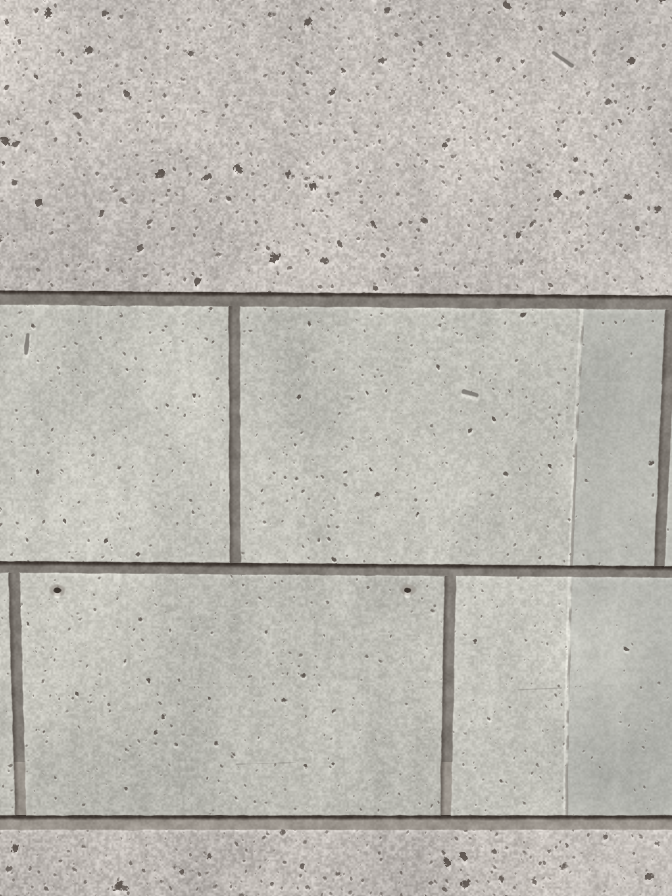
Write a WebGL 2 fragment shader that draws this texture.

```glsl
#version 300 es
precision highp float;
uniform vec2 u_resolution;
out vec4 outColor;

#define FACE vec3(.765, .752, .73)
#define SMOOTH_FACE vec3(.705, .70, .685)
#define GROOVE vec3(.51, .49, .465)
#define SHADOW vec3(.24, .21, .19)
#define BLOCK_LENGTH .4805
#define COURSE_SHIFT .2425
#define SIDE_HALF_WIDTH .0063
#define GRAIN .15
#define PORE_DARKNESS .8

float hash(vec2 p) {
  vec3 q = fract(p.xyx * vec3(.1031, .1030, .0973));
  q += dot(q, q.yzx + 33.33);
  return fract((q.x + q.y) * q.z);
}

float noise(vec2 p) {
  vec2 i = floor(p), f = fract(p);
  f = f * f * (3. - 2. * f);
  return mix(mix(hash(i), hash(i + vec2(1, 0)), f.x),
             mix(hash(i + vec2(0, 1)), hash(i + vec2(1, 1)), f.x), f.y);
}

float fbm(vec2 p) {
  float sum = 0., weight = .5;
  for (int i = 0; i < 4; i++) {
    sum += weight * noise(p);
    p = p * 2.03 + 17.;
    weight *= .5;
  }
  return sum;
}

float segment(vec2 p, vec2 halfSpan) {
  float t = clamp(dot(p, halfSpan) / dot(halfSpan, halfSpan), -1., 1.);
  return length(p - t * halfSpan);
}

// Scattered air holes: x = dark hollow, y = lit lower rim
vec2 pores(vec2 p, float cell, float density, float radius, float px) {
  vec2 result = vec2(0), home = floor(p / cell);
  float ragged = noise(p * 480.) - .5;
  for (int j = -1; j <= 1; j++)
    for (int i = -1; i <= 1; i++) {
      vec2 id = home + vec2(i, j);
      if (hash(id + 31.7) > density) continue;
      vec2 d = p - (id + vec2(hash(id + 3.1), hash(id + 57.3))) * cell;
      float size = hash(id + 91.);
      float r = radius * mix(.35, 1., size * size);
      d.x *= mix(.75, 1.35, hash(id + 12.));
      d.y += d.x * (hash(id + 44.) - .5);
      float hollow = 1. - smoothstep(r - px, r + px, length(d) + ragged * r);
      float rim = 1. - smoothstep(r * .7, r * 1.3 + px, length(d + vec2(0, r)));
      result = max(result, vec2(hollow * mix(.6, 1., size), rim));
    }
  return result;
}

void main() {
  vec2 p = gl_FragCoord.xy / u_resolution.y;
  float px = 1. / u_resolution.y;
  float wobble = (fbm(p * 85.) - .47) * .002;

  // Horizontal joints and the course number
  float gap = 1., below = 0., lip = 0., row = 0.;
  for (int i = 0; i < 3; i++) {
    float k = float(i);
    float halfWidth = .0065 + .0015 * abs(k - 1.);
    float tilt = .0075 * min(k, 1.) * (p.x - .375);
    float v = p.y - (.082 + .2826 * k + .009 * k * (k - 1.)) + tilt;
    row += step(0., v);
    if (abs(v) - halfWidth < gap) {
      gap = abs(v) - halfWidth;
      below = halfWidth - v;
      lip = -halfWidth - v;
    }
  }

  // Staggered vertical joints, leaning slightly towards the top
  bool blocks = row > .5 && row < 2.5;
  float lean = (p.x - .3) * .1 * (p.y - .224 - .291 * (row - 1.));
  float along = (p.x - lean - .0195 - COURSE_SHIFT * (row - 1.)) / BLOCK_LENGTH;
  float s = (fract(along + .5) - .5) * BLOCK_LENGTH;
  float side = blocks ? abs(s) - SIDE_HALF_WIDTH : 1.;
  float blockId = blocks ? floor(along) : 0.;

  // Face tone: clouds, vertical streaks and grain
  float rough = blocks ? 0. : 1.;
  float seam = p.x - .632 - .045 * p.y * p.y + wobble;
  float smoothSide = smoothstep(-.001, .002, seam) * mix(1., .25, rough);
  float cloud = fbm(p * vec2(9., 7.) + row * 5.);
  float streak = fbm(p * vec2(45., 5.) + 8.);
  vec3 color = mix(FACE, SMOOTH_FACE, smoothSide * .65);
  color += (cloud - .47) * vec3(.16, .155, .145) + (streak - .47) * .06;
  color += (hash(vec2(blockId + 4., row)) - .5) * .02;
  color += blocks ? vec3(-.008, .002, -.006) : vec3(.004, -.004, -.002);
  float grain = .6 * noise(p * 430.) + .4 * noise(p * 210. + 9.) - .5;
  color += grain * GRAIN * mix(1., 1.45, rough) * (1. - .4 * smoothSide);

  // Air holes, larger and denser on the plain courses
  float density = mix(.33, .5, rough) * (.5 + cloud) * (1. - .6 * smoothSide);
  vec2 fine = pores(p, .0115, density, mix(.0016, .0021, rough), px);
  vec2 coarse = pores(p + 3., .029, density, mix(.0025, .0045, rough), px);
  vec2 pore = max(fine * vec2(.75, .7), coarse);
  color += pore.y * .09;
  color = mix(color, SHADOW * 1.15, pore.x * PORE_DARKNESS);

  // Cast seam
  float seamWear = smoothstep(.25, .6, noise(vec2(p.y * 70., row)));
  float seamLine = 1. - smoothstep(.0006, .0012 + px, abs(seam));
  color += .07 * (1. - smoothstep(.001, .003, abs(seam + .002))) * (1. - rough);
  color = mix(color, GROOVE, seamLine * seamWear * mix(.6, .12, rough));

  // Gouges and scratches: centre, half span
  const vec4 scars[5] = vec4[5](
    vec4(.628, .934, .010, -.007), vec4(.030, .616, .001, .010),
    vec4(.525, .561, .007, -.002), vec4(.600, .231, .026, .001),
    vec4(.297, .148, .033, .001));
  for (int i = 0; i < 5; i++) {
    float deep = i < 3 ? 1. : 0.;
    float width = mix(.0003, .0024, deep);
    float d = segment(p - scars[i].xy, scars[i].zw) + wobble * 1.2;
    float lit = segment(p - scars[i].xy + vec2(0, .003), scars[i].zw);
    color += deep * .09 * (1. - smoothstep(.002, .005, lit));
    float cut = 1. - smoothstep(width - px, width + px, d);
    color = mix(color, GROOVE * .8, cut * mix(.35, .75, deep));
  }

  // Paired fixing holes near the ends of one block
  if (row == 1. && blockId == 0.) {
    vec2 d = vec2(abs(s) - .047, p.y - .341);
    float r = length(d * vec2(.8, 1.)) + wobble * 2.;
    color = mix(color, GROOVE * 1.2, .7 * (1. - smoothstep(.005, .008, r)));
    color += .16 * (1. - smoothstep(.002, .005, length(d + vec2(0, .005))));
    color = mix(color, SHADOW, 1. - smoothstep(.0018, .0035, r));
  }

  // Lit upper and left edges of each block
  float topRim = step(0., lip) * exp(-lip / .0022);
  float sideRim = step(0., s) * exp(-max(side, 0.) / .0013);
  color += .10 * max(topRim, sideRim * .6) * (.5 + noise(p * 120.));

  // Recessed grooves, shaded under their upper and left edges
  float shade = gap < 0. ? smoothstep(.0015, .0065, below + wobble)
                         : mix(.5, 1., smoothstep(0., .006, s + SIDE_HALF_WIDTH));
  vec3 bed = GROOVE * (p.y < .15 ? 1.2 : 1.) + (fbm(p * 70.) - .47) * .16;
  vec3 groove = mix(SHADOW, bed, shade) + grain * .08;
  float face = smoothstep(-px, px, min(gap, side) + wobble);
  outColor = vec4(clamp(mix(groove, color, face), 0., 1.), 1.);
}
```
